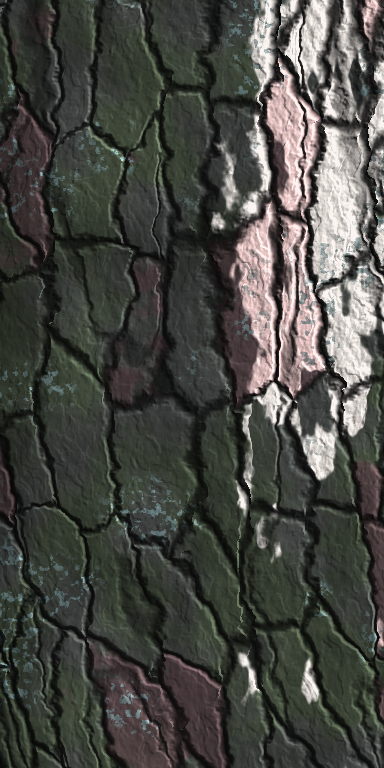
A WebGL 1 fragment shader for this texture:

```glsl
precision highp float;
// Old pine bark: long cracked plates with flaking layers, mostly in cool shade,
// with hard sunlight raking over the upper right side.
// A height field from stretched cells and noise is lit by its slope.
uniform vec2 u_resolution;

#define PLATE_SCALE vec2(7.0, 3.0)
#define FLAKE_SCALE vec2(15.0, 7.0)
#define GRAIN_SCALE vec2(62.0, 40.0)
#define LIGHT_STEP vec2(0.0045, 0.0035)
#define SHADE_RELIEF 2.3
#define SUN_RELIEF 3.2
#define SUN_EDGE 0.655
#define SHADE_COLOR vec3(0.225, 0.235, 0.228)
#define MOSS_COLOR vec3(0.215, 0.245, 0.195)
#define PINK_COLOR vec3(0.300, 0.225, 0.240)
#define LICHEN_COLOR vec3(0.38, 0.47, 0.48)
#define SUN_COLOR vec3(0.93, 0.905, 0.885)

float hash(vec2 p) {
  return fract(sin(dot(p, vec2(127.1, 311.7))) * 43758.5453);
}

float noise(vec2 p) {
  vec2 i = floor(p), f = fract(p);
  f = f * f * (3.0 - 2.0 * f);
  return mix(mix(hash(i), hash(i + vec2(1.0, 0.0)), f.x),
             mix(hash(i + vec2(0.0, 1.0)), hash(i + vec2(1.0, 1.0)), f.x), f.y);
}

float fbm(vec2 p) {
  float sum = 0.0, amp = 0.533;
  for (int i = 0; i < 4; i++) {
    sum += amp * noise(p);
    p = p * 2.03 + vec2(17.3, 9.1);
    amp *= 0.5;
  }
  return sum;
}

// Distance to the nearest plate border in canvas units, and the plate's id
vec2 plates(vec2 p) {
  vec2 g = p * PLATE_SCALE, cell = floor(g);
  vec2 near = vec2(9.0), next = vec2(9.0), id = cell;
  for (int y = -1; y <= 1; y++) {
    for (int x = -1; x <= 1; x++) {
      vec2 c = cell + vec2(float(x), float(y));
      vec2 d = c + 0.1 + 0.8 * vec2(hash(c), hash(c + 41.7)) - g;
      if (dot(d, d) < dot(near, near)) {
        next = near;
        near = d;
        id = c;
      } else if (dot(d, d) < dot(next, next)) {
        next = d;
      }
    }
  }
  vec2 n = normalize(next - near);
  return vec2(dot(0.5 * (near + next), n) / length(n * PLATE_SCALE), hash(id + 7.3));
}

// Bends the plates, roughens their borders and slants them near the foot
vec2 warp(vec2 p) {
  vec2 bend = vec2(noise(p * vec2(6.0, 4.0)), noise(p * vec2(5.0, 4.0) + 31.0)) - 0.5;
  vec2 rough = vec2(fbm(p * 20.0), fbm(p * 18.0 + 57.0)) - 0.5;
  p.x -= 0.22 * max(0.9 - p.y, 0.0);
  return p + 0.07 * bend + 0.055 * rough;
}

// x: height, y: openness (0 inside cracks), z: plate id
vec3 bark(vec2 p) {
  vec2 q = warp(p);
  vec2 plate = plates(q);
  float width = mix(0.008, 0.034, noise(p * vec2(6.0, 3.0) + 12.0));
  float body = smoothstep(0.0, width, plate.x);
  float fissure = smoothstep(0.0, 0.08, abs(noise(q * vec2(11.0, 2.2) + 5.0) - 0.5));
  float open = body * mix(0.45, 1.0, fissure);
  float level = fbm(q * FLAKE_SCALE) * 7.0;
  float flakes = (floor(level) + smoothstep(0.0, 0.3, fract(level))) / 7.0;
  float grain = fbm(p * GRAIN_SCALE);
  return vec3(0.8 * open + 0.75 * flakes + 0.3 * grain, open, plate.y);
}

// Soft-edged oblong spot of sunlight
float sunSpot(vec2 p, vec2 center, vec2 size) {
  return 1.0 - smoothstep(0.75, 1.1, length((p - center) / size));
}

// Sunlit share: solid above, breaking into spots farther down
float sunlight(vec2 p) {
  float drop = 2.0 - p.y;
  float ragged = fbm(p * vec2(16.0, 11.0) + 3.0) - 0.5;
  float edge = SUN_EDGE + 0.025 * sin(drop * 7.0) + 0.13 * ragged;
  float side = smoothstep(edge - 0.008, edge + 0.012, p.x);
  float cut = mix(0.29, 0.63, smoothstep(0.8, 1.25, drop + 0.3 * ragged));
  cut += 0.10 * smoothstep(0.78, 0.9, p.x) * (1.0 - smoothstep(0.9, 1.2, drop));
  float patchy = smoothstep(cut, cut + 0.05, fbm(p * vec2(11.0, 5.0) + 23.0));
  vec2 r = p + 0.1 * ragged;
  float spots = max(sunSpot(r, vec2(0.58, 1.49), vec2(0.045, 0.15)),
                    sunSpot(r, vec2(0.645, 0.84), vec2(0.014, 0.2)));
  return max(side * patchy, spots * smoothstep(-0.12, 0.05, ragged));
}

void main() {
  vec2 p = gl_FragCoord.xy / u_resolution.x;
  vec3 here = bark(p);
  float relief = here.x - bark(p + LIGHT_STEP).x;
  float drop = 2.0 - p.y;
  float fine = fbm(p * 75.0 + 8.0);

  // Bark colour: grey, moss, and bare pink plates
  float foot = smoothstep(0.55, 0.75, p.x) * smoothstep(1.1, 1.4, drop);
  float pink = smoothstep(0.8, 0.86, here.z + 0.3 * foot + 0.3 * (fbm(p * 12.0) - 0.5));
  vec3 base = mix(SHADE_COLOR, MOSS_COLOR, smoothstep(0.4, 0.65, fbm(p * 5.0 + 60.0)));
  base = mix(base, PINK_COLOR, 0.75 * pink);
  float lichen = smoothstep(0.56, 0.66, fine) * smoothstep(0.54, 0.68, fbm(p * 6.0 + 91.0));

  // Cool shade, darkest in cracks and toward the left rim
  float tone = mix(0.42, 1.0, here.y) * (0.68 + 0.64 * fbm(p * vec2(9.0, 6.0) + 70.0));
  tone *= mix(0.8, 1.0, smoothstep(0.0, 0.2, p.x));
  vec3 shade = mix(base, LICHEN_COLOR, 0.8 * lichen) * tone;
  shade *= clamp(1.0 + SHADE_RELIEF * relief, 0.45, 2.0);

  // Hard sunlight, nearly white on slopes that face it
  vec3 sunTint = mix(SUN_COLOR, vec3(0.92, 0.74, 0.74), 0.7 * pink);
  sunTint = mix(sunTint, LICHEN_COLOR, 0.7 * lichen);
  float glow = clamp(0.92 + SUN_RELIEF * relief, 0.2, 1.25) * mix(0.2, 1.0, here.y);
  vec3 lit = min(sunTint * glow, vec3(0.98, 0.96, 0.95));

  gl_FragColor = vec4(mix(shade, lit, sunlight(p)), 1.0);
}
```
